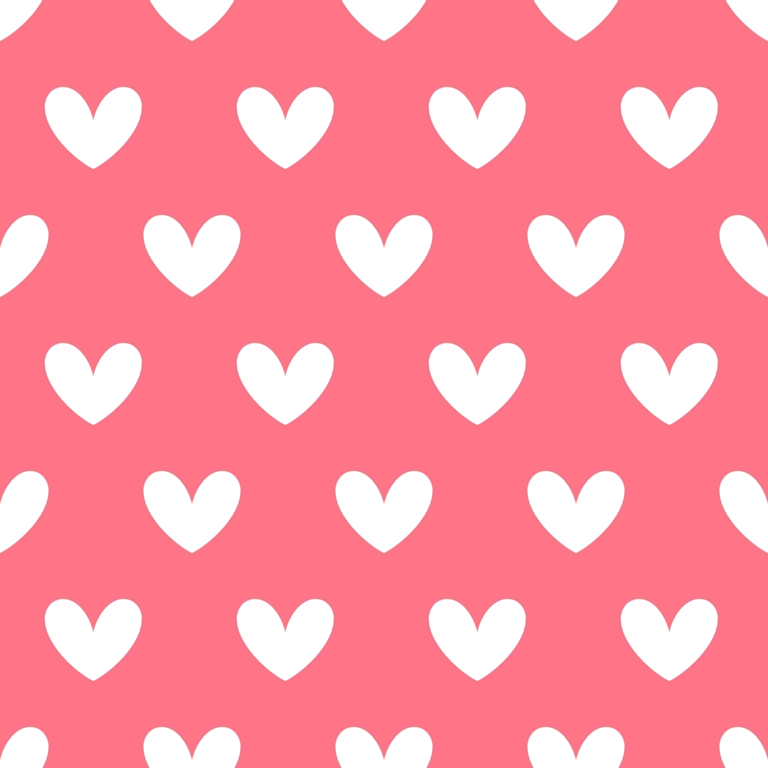
Reproduce this pattern procedurally as a Shadertoy shader.

```glsl
// Staggered rows of white hearts on a coral pink ground, tiling seamlessly.

const vec3 PINK = vec3(1.0, 0.46, 0.53);
const vec3 RIM = vec3(0.93, 0.47, 0.54);
const vec3 WHITE = vec3(0.995, 1.0, 0.995);

const float COLUMNS = 4.0;
const float ROWS = 6.0;          // even, so the stagger wraps
const float ODD_SHIFT = 0.486;   // sideways shift of odd rows, in columns
const float HALF_WIDTH = 0.0632; // heart half width, in canvas units
const float RIM_WIDTH = 0.0028;
const float SOFTNESS = 0.0013;
const int STEPS = 12;

vec2 cubicBezier(vec2 a, vec2 b, vec2 c, vec2 d, float t) {
    float s = 1.0 - t;
    return s * s * s * a + 3.0 * s * s * t * b + 3.0 * s * t * t * c + t * t * t * d;
}

float segmentDistance(vec2 p, vec2 a, vec2 b) {
    vec2 pa = p - a, ba = b - a;
    return length(pa - ba * clamp(dot(pa, ba) / dot(ba, ba), 0.0, 1.0));
}

// True when a ray from p towards +x crosses the segment.
bool rayCrosses(vec2 p, vec2 a, vec2 b) {
    if ((a.y > p.y) == (b.y > p.y)) return false;
    return p.x < a.x + (b.x - a.x) * (p.y - a.y) / (b.y - a.y);
}

// x: nearest distance so far, y: side, flipped at each crossing.
vec2 addCurve(vec2 field, vec2 p, vec2 a, vec2 b, vec2 c, vec2 d) {
    vec2 from = a;
    for (int i = 1; i <= STEPS; i++) {
        vec2 to = cubicBezier(a, b, c, d, float(i) / float(STEPS));
        field.x = min(field.x, segmentDistance(p, from, to));
        if (rayCrosses(p, from, to)) field.y = -field.y;
        from = to;
    }
    return field;
}

// Signed distance to a heart of half width 1, origin level with its widest part.
float heartDistance(vec2 p) {
    p.x = abs(p.x);
    vec2 notch = vec2(0.0, -0.268);
    vec2 top = vec2(0.619, 0.412);
    vec2 side = vec2(1.0, 0.0);
    vec2 tip = vec2(0.0, -1.278);
    vec2 field = vec2(1e3, 1.0);
    field = addCurve(field, p, notch, vec2(0.082, 0.082), vec2(0.33, 0.412), top);
    field = addCurve(field, p, top, vec2(0.845, 0.412), vec2(1.0, 0.227), side);
    field = addCurve(field, p, side, vec2(1.0, -0.515), vec2(0.37, -1.095), tip);
    return field.x * field.y;
}

// Position relative to the middle of the nearest heart, in canvas units.
vec2 staggeredCell(vec2 uv) {
    float row = floor(uv.y * ROWS + 0.5);
    float column = uv.x * COLUMNS - ODD_SHIFT * mod(row, 2.0);
    return vec2((fract(column + 0.5) - 0.5) / COLUMNS, uv.y - row / ROWS);
}

void mainImage(out vec4 fragColor, in vec2 fragCoord) {
    vec2 uv = fragCoord / iResolution.xy;
    float edge = max(SOFTNESS, 0.8 / min(iResolution.x, iResolution.y));

    // Centre the heart vertically in its row
    vec2 p = staggeredCell(uv) / HALF_WIDTH - vec2(0.0, 0.433);
    float dist = heartDistance(p) * HALF_WIDTH;

    // Ground, faint dull rim, then the heart
    vec3 color = mix(RIM, PINK, smoothstep(RIM_WIDTH - edge, RIM_WIDTH + edge, dist));
    color = mix(WHITE, color, smoothstep(-edge, edge, dist));
    fragColor = vec4(color, 1.0);
}
```
